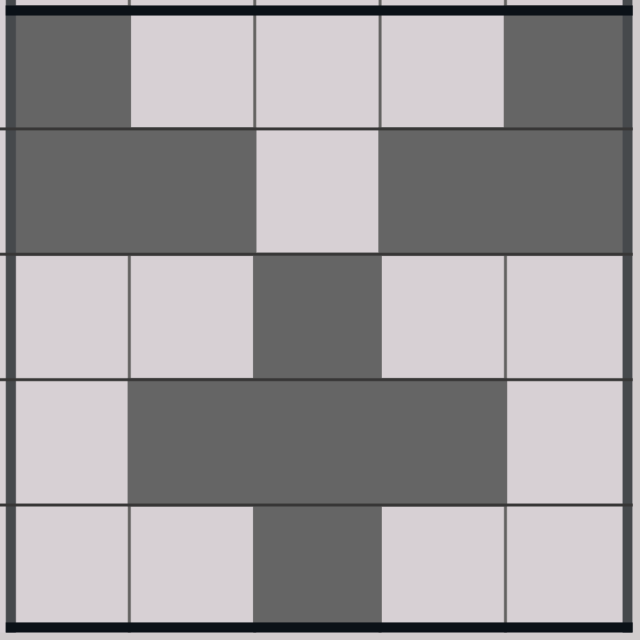
Reproduce this pattern procedurally as a WebGL 1 fragment shader.

```glsl
precision highp float;

uniform vec2 u_resolution;

const vec3 PAPER = vec3(0.842, 0.817, 0.832);
const vec3 MARGIN = vec3(0.82, 0.80, 0.805);
const vec3 FILL = vec3(0.398);
const vec3 COLUMN_LINE = vec3(0.39, 0.385, 0.38);
const vec3 ROW_LINE = vec3(0.215, 0.212, 0.21);
const vec3 SIDE_BAR = vec3(0.275, 0.285, 0.30);
const vec3 END_BAR = vec3(0.045, 0.065, 0.09);

const vec2 GRID_ORIGIN = vec2(0.0062, 0.0150);
const float PITCH = 0.1959;
const float LINE_HALF = 0.0023;
const vec2 FRAME_MIN = vec2(0.0091, 0.0117);
const vec2 FRAME_MAX = vec2(0.9886, 0.9915);
const float BAR = 0.0158;

// Soft coverage of the interval from lo to hi
float band(float x, float lo, float hi, float soft) {
  return smoothstep(lo - soft, lo + soft, x)
       * (1.0 - smoothstep(hi - soft, hi + soft, x));
}

float box(vec2 p, vec2 lo, vec2 hi, float soft) {
  return band(p.x, lo.x, hi.x, soft) * band(p.y, lo.y, hi.y, soft);
}

// Mirrored motif: a cross below, spreading arms above
float isFilled(float column, float row) {
  float d = abs(column - 2.0);
  float cross = step(d, 1.0 - abs(row - 1.0));
  float arms = step(row - 2.0, d);
  return row < 2.5 ? cross : arms;
}

// Filled cells overlap the grid lines by half a line
float filledCells(vec2 p, float soft) {
  float coverage = 0.0;
  for (int row = 0; row < 5; row++) {
    for (int column = 0; column < 5; column++) {
      vec2 cell = vec2(float(column), float(row));
      vec2 lo = GRID_ORIGIN + cell * PITCH;
      float square = box(p, lo - LINE_HALF, lo + PITCH + LINE_HALF, soft);
      coverage = max(coverage, square * isFilled(cell.x, cell.y));
    }
  }
  return coverage;
}

// The four inner dividers along one axis
float dividers(float x, float start, float soft) {
  float index = clamp(floor((x - start) / PITCH + 0.5), 1.0, 4.0);
  float center = start + index * PITCH;
  return band(x, center - LINE_HALF, center + LINE_HALF, soft);
}

void main() {
  vec2 p = gl_FragCoord.xy / u_resolution;
  float soft = max(0.0015, 0.75 / min(u_resolution.x, u_resolution.y));

  // Paper and outer margins
  float onPaper = band(p.x, -1.0, FRAME_MAX.x, soft)
                * band(p.y, FRAME_MIN.y, 2.0, soft);
  vec3 color = mix(MARGIN, PAPER, onPaper);

  // Cells and dividers
  float columns = dividers(p.x, GRID_ORIGIN.x, soft) * onPaper;
  color = mix(color, COLUMN_LINE, columns);
  float inside = box(p, FRAME_MIN, FRAME_MAX, soft);
  color = mix(color, FILL, filledCells(p, soft) * inside);

  // Frame sides run past the top edge
  float sides = band(p.x, FRAME_MIN.x, FRAME_MIN.x + BAR, soft)
              + band(p.x, FRAME_MAX.x - BAR, FRAME_MAX.x, soft);
  color = mix(color, SIDE_BAR, sides * onPaper);

  float rows = dividers(p.y, GRID_ORIGIN.y, soft) * onPaper;
  color = mix(color, ROW_LINE, rows);

  // Heavy bars at the top and bottom
  float ends = band(p.y, FRAME_MIN.y, FRAME_MIN.y + BAR, soft)
             + band(p.y, FRAME_MAX.y - BAR, FRAME_MAX.y, soft);
  ends *= band(p.x, FRAME_MIN.x, FRAME_MAX.x, soft);
  color = mix(color, END_BAR, ends);

  gl_FragColor = vec4(color, 1.0);
}
```
